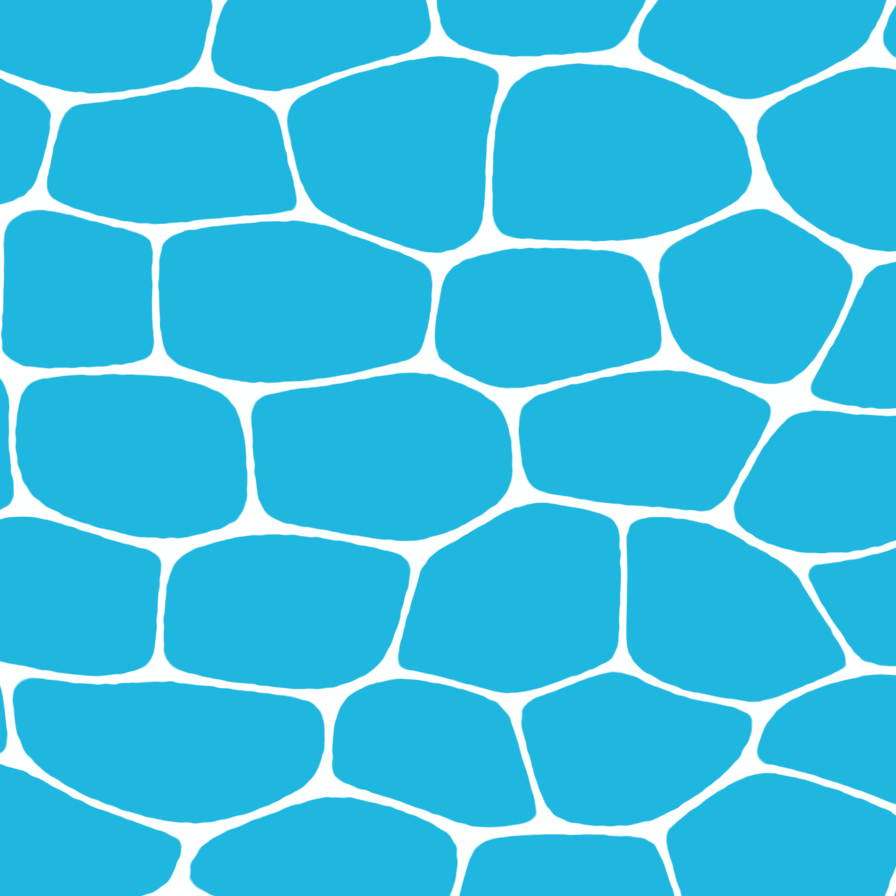
Give the GLSL for this pattern, as a three.js fragment shader.

```glsl
// Flat blue paving stones with rounded corners, split by thin wavy white joints.
varying vec2 vUv;

vec2 hash22(vec2 p) {
  vec3 q = fract(p.xyx * vec3(0.1031, 0.1030, 0.0973));
  q += dot(q, q.yzx + 33.33);
  return fract((q.xx + q.yz) * q.zy);
}

vec2 noise2(vec2 p) {
  vec2 i = floor(p), f = fract(p);
  f = f * f * f * (f * (f * 6.0 - 15.0) + 10.0);
  return mix(mix(hash22(i), hash22(i + vec2(1.0, 0.0)), f.x),
             mix(hash22(i + vec2(0.0, 1.0)), hash22(i + 1.0), f.x), f.y) - 0.5;
}

// Bends the canvas and scales it so that one stone covers about one unit.
vec2 toCells(vec2 uv) {
  vec2 bend = noise2(uv * 4.0 + 17.3) * vec2(0.07, 0.09);
  return (uv + bend) * vec2(3.8, 6.5) + 20.3;
}

// Jittered stone centre; every other row is shifted by half a stone.
vec2 stoneCentre(vec2 id) {
  vec2 jitter = (hash22(id + 5.0) - 0.5) * vec2(0.55, 0.42);
  return id + 0.5 + vec2(0.5 * mod(id.y, 2.0), 0.0) + jitter;
}

// Canvas distance to the joint, with corners rounded by a soft minimum.
float jointDistance(vec2 uv) {
  vec2 p = toCells(uv);

  // Rate of change of the bent space, so joints keep an even width
  float e = 0.002;
  vec2 alongX = (toCells(uv + vec2(e, 0.0)) - p) / e;
  vec2 alongY = (toCells(uv + vec2(0.0, e)) - p) / e;

  // Nearest stone
  vec2 base = floor(p), nearestId = base, nearest = vec2(0.0);
  float best = 1e5;
  for (int j = -2; j <= 2; j++) {
    for (int i = -2; i <= 2; i++) {
      vec2 id = base + vec2(float(i), float(j));
      vec2 r = stoneCentre(id) - p;
      if (dot(r, r) < best) {
        best = dot(r, r);
        nearest = r;
        nearestId = id;
      }
    }
  }

  // Soft minimum over the borders with its neighbours
  float sharpness = mix(65.0, 135.0, hash22(nearestId + 71.0).x);
  float sum = 0.0;
  for (int j = -2; j <= 2; j++) {
    for (int i = -2; i <= 2; i++) {
      if (i == 0 && j == 0) continue;
      vec2 r = stoneCentre(nearestId + vec2(float(i), float(j))) - p;
      vec2 n = r - nearest;
      float slope = length(vec2(dot(n, alongX), dot(n, alongY)));
      float d = dot(0.5 * (r + nearest), n) / slope;
      sum += exp(-sharpness * d);
    }
  }
  return -log(sum) / sharpness;
}

void main() {
  vec3 stoneBlue = vec3(0.122, 0.718, 0.875);
  vec3 jointWhite = vec3(0.995, 1.0, 1.0);

  // Fine wobble gives the hand-cut edge
  float d = jointDistance(vUv) + noise2(vUv * 110.0).x * 0.0014;
  float stone = smoothstep(-0.0011, 0.0011, d - 0.0038);
  gl_FragColor = vec4(mix(jointWhite, stoneBlue, stone), 1.0);
}
```
